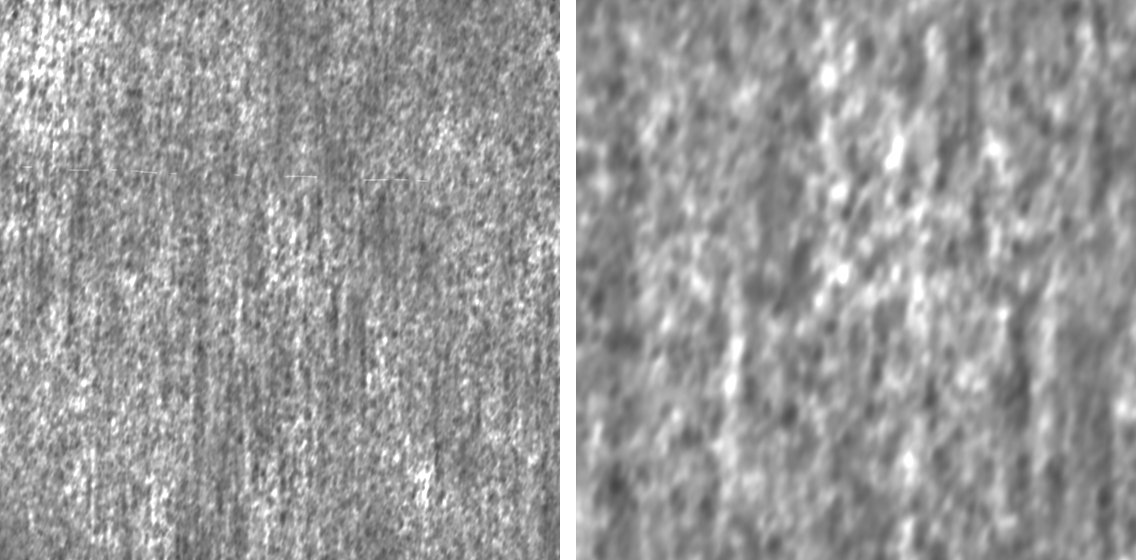
Left, the full canvas; right, a detail of the centre.
Reproduce this texture procedurally as a WebGL 1 fragment shader.

```glsl
precision highp float;
uniform vec2 u_resolution;

vec3 hash3(vec2 cell) {
  vec3 q = fract(cell.xyx * vec3(0.1031, 0.1030, 0.0973));
  q += dot(q, q.yxz + 33.33);
  return fract((q.xxy + q.yzz) * q.zyx);
}

// Cellular noise: one soft light or dark blob per jittered cell
float blobs(vec2 p) {
  vec2 cell = floor(p);
  vec2 local = p - cell;
  float sum = 0.0;
  for (int j = -1; j <= 1; j++) {
    for (int i = -1; i <= 1; i++) {
      vec2 offset = vec2(float(i), float(j));
      vec3 rnd = hash3(cell + offset + 57.0);
      vec2 d = offset + rnd.xy - local;
      float falloff = max(0.0, 1.0 - dot(d, d));
      sum += (2.0 * rnd.z - 1.0) * falloff * falloff;
    }
  }
  return sum;
}

void main() {
  vec2 p = gl_FragCoord.xy / min(u_resolution.x, u_resolution.y);

  // Broad light and dark areas, stretched along the vertical
  float patches = 0.13 * blobs(p * vec2(9.0, 4.0) + 11.0)
                + 0.13 * blobs(p * vec2(24.0, 9.0) + 83.0)
                + 0.04 * cos(5.0 * p.x - 0.6)
                + 0.05 * (sin(3.14 * p.y) - 0.6);

  // Long narrow vertical fibres, stronger in some bands
  float bands = 0.8 + 0.7 * blobs(p * vec2(5.0, 2.5) + 41.0);
  vec2 wavy = p + vec2(0.0012 * sin(9.0 * p.y + 6.0 * p.x), 0.0);
  float fibres = 0.16 * blobs(wavy * vec2(105.0, 7.0) + 130.0)
               + 0.10 * blobs(wavy * vec2(150.0, 16.0) + 210.0);

  // Short oval grains, leaning slightly to the right
  vec2 slanted = p - vec2(0.18 * p.y, 0.0);
  float grains = 0.27 * blobs(slanted * vec2(120.0, 72.0) + 300.0)
               + 0.17 * blobs(slanted * vec2(215.0, 140.0) + 430.0);

  // Faint broken seam across the upper part
  float seamY = 0.702 - 0.034 * p.x + 0.0015 * sin(37.0 * p.x);
  float dashes = smoothstep(0.1, 0.6, blobs(vec2(p.x * 60.0, 7.5)));
  float seam = dashes * (1.0 - smoothstep(0.0005, 0.0025, abs(p.y - seamY)));

  float tone = patches + bands * fibres + grains * (1.0 + 1.6 * patches);
  float grey = 0.595 * exp(tone) + 0.16 * seam;
  gl_FragColor = vec4(vec3(clamp(grey, 0.0, 1.0)), 1.0);
}
```
